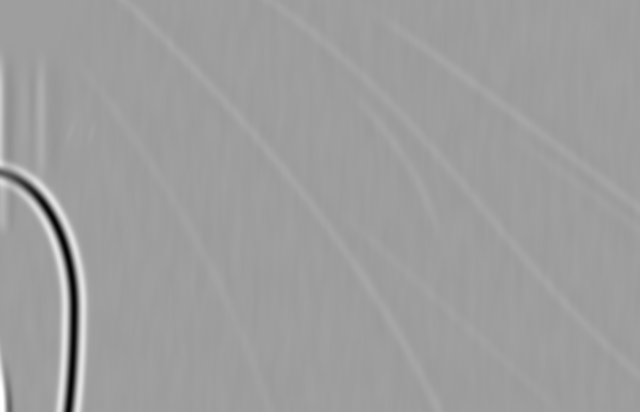
Give the GLSL for this texture map, as a WebGL 1 fragment shader.

```glsl
precision highp float;
// Grey relief map: faint diagonal ridges, vertical grain and a dark haloed arch at the left.
uniform vec2 u_resolution;

#define BASE_GREY 0.618
#define GRAIN_GAIN 0.015
#define GRAIN_SCALE vec2(40.0, 8.0)
#define RIDGE_WIDTH 0.013
#define RIDGE_GAIN 0.040
#define ARCH_CENTER vec2(-0.030, 0.252)
#define ARCH_WIDTH 0.2100
#define ARCH_RISE 0.3327
#define ARCH_DROP 0.708
#define ARCH_LINE 0.0105
#define HALO_OFFSET 0.022
#define HALO_WIDTH 0.010

float bell(float offset, float width) {
  float k = offset / width;
  return exp(-k * k);
}

// Soft window that is one between lo and hi.
float span(float v, float lo, float hi, float soft) {
  return smoothstep(lo - soft, lo + soft, v) * (1.0 - smoothstep(hi - soft, hi + soft, v));
}

vec2 gradientAt(vec2 cell) {
  float h = fract(sin(dot(cell, vec2(127.1, 311.7))) * 43758.55);
  return vec2(cos(6.2832 * h), sin(6.2832 * h));
}

float gradientNoise(vec2 p) {
  vec2 i = floor(p);
  vec2 f = p - i;
  vec2 s = f * f * f * (f * (f * 6.0 - 15.0) + 10.0);
  vec2 e = vec2(1.0, 0.0);
  float low = mix(dot(gradientAt(i), f), dot(gradientAt(i + e.xy), f - e.xy), s.x);
  float high = mix(dot(gradientAt(i + e.yx), f - e.yx), dot(gradientAt(i + e.xx), f - e.xx), s.x);
  return mix(low, high, s.y);
}

// Light crease along a cubic x(depth), with a shallow dark trough around it.
float ridge(vec2 p, vec4 cubic, float top, float bottom) {
  float depth = 1.0 - p.y;
  float x = cubic.x + depth * (cubic.y + depth * (cubic.z + depth * cubic.w));
  float slope = cubic.y + depth * (2.0 * cubic.z + 3.0 * depth * cubic.w);
  float d = (p.x - x) / sqrt(1.0 + slope * slope);
  float profile = bell(d, RIDGE_WIDTH) - 0.28 * bell(d, RIDGE_WIDTH * 2.8);
  return RIDGE_GAIN * profile * span(depth, top, bottom, 0.06);
}

float ridges(vec2 p) {
  float sum = ridge(p, vec4(0.302, 1.061, -0.297, 0.0), -0.1, 1.1);
  sum += 0.85 * ridge(p, vec4(0.655, 1.398, -1.10, 0.711), -0.1, 1.1);
  sum += 0.95 * ridge(p, vec4(0.870, 1.40, -0.10, 0.0), 0.06, 1.0);
  sum += 0.80 * ridge(p, vec4(0.590, 1.404, -1.0, 0.0), 0.25, 0.58);
  sum += 0.50 * ridge(p, vec4(0.067, 0.861, -0.273, 0.0), 0.18, 1.1);
  sum += 0.45 * ridge(p, vec4(0.262, 1.10, 0.0, 0.0), 0.54, 0.98);
  sum += 0.45 * ridge(p, vec4(0.800, 1.35, 0.0, 0.0), 0.36, 0.70);
  return sum;
}

// Approximate signed distance to an ellipse with a longer lower half.
float archDistance(vec2 p) {
  vec2 q = p - ARCH_CENTER;
  vec2 radii = vec2(ARCH_WIDTH, q.y > 0.0 ? ARCH_RISE : ARCH_DROP);
  float k = length(q / radii);
  return k * (k - 1.0) / max(length(q / (radii * radii)), 0.001);
}

float leftBands(vec2 p) {
  // Vertical bands above the arch
  float bands = 0.17 * bell(p.x, 0.009) - 0.045 * bell(p.x - 0.024, 0.012);
  bands += 0.015 * bell(p.x - 0.058, 0.012) - 0.020 * bell(p.x - 0.079, 0.009);
  bands += 0.065 * bell(p.x - 0.101, 0.012) - 0.025 * bell(p.x - 0.132, 0.020);
  float sum = bands * span(p.y, 0.575, 0.84, 0.06);
  // Short pale band under the arch
  float inner = 0.08 * bell(p.x - 0.006, 0.012) - 0.03 * bell(p.x - 0.029, 0.010);
  sum += inner * span(p.y, 0.445, 0.575, 0.025);
  // White wedge and its shadow in the lower corner
  float edge = 0.014 * (1.0 - smoothstep(0.0, 0.20, p.y));
  float wedge = 1.0 - smoothstep(edge - 0.009, edge + 0.006, p.x);
  sum += 0.40 * wedge * (1.0 - smoothstep(0.04, 0.22, p.y));
  sum -= 0.22 * bell(p.x - edge - 0.010, 0.008) * (1.0 - smoothstep(0.0, 0.15, p.y));
  return sum;
}

void main() {
  vec2 p = gl_FragCoord.xy / u_resolution.y;
  float grey = BASE_GREY + ridges(p);

  // Nearly upright grain, absent in the smooth top-left corner
  vec2 grainPoint = vec2(p.x - 0.03 * p.y, p.y) * GRAIN_SCALE;
  float grain = gradientNoise(grainPoint) + 0.5 * gradientNoise(grainPoint * 2.1 + 17.0);
  float smoothCorner = 1.0 - smoothstep(0.12, 0.24, length(p - vec2(0.02, 1.0)));
  grey += GRAIN_GAIN * grain * (1.0 - smoothCorner);

  // Pair of small slanted ticks
  for (int i = 0; i < 2; i++) {
    vec2 q = p - vec2(0.170 + 0.052 * float(i), 0.677);
    grey += 0.022 * bell(q.x - 0.3 * q.y, 0.007) * bell(q.y, 0.025);
  }

  // Arch with a pale halo on both sides, weaker where it meets the left edge
  float d = archDistance(p);
  float fade = mix(0.45, 1.0, smoothstep(0.0, 0.13, p.x));
  grey += leftBands(p) * smoothstep(0.0, 0.02, abs(d));
  grey += 0.27 * fade * bell(abs(d) - HALO_OFFSET, HALO_WIDTH);
  grey -= 0.60 * fade * bell(d, ARCH_LINE);

  gl_FragColor = vec4(vec3(clamp(grey, 0.0, 1.0)), 1.0);
}
```
